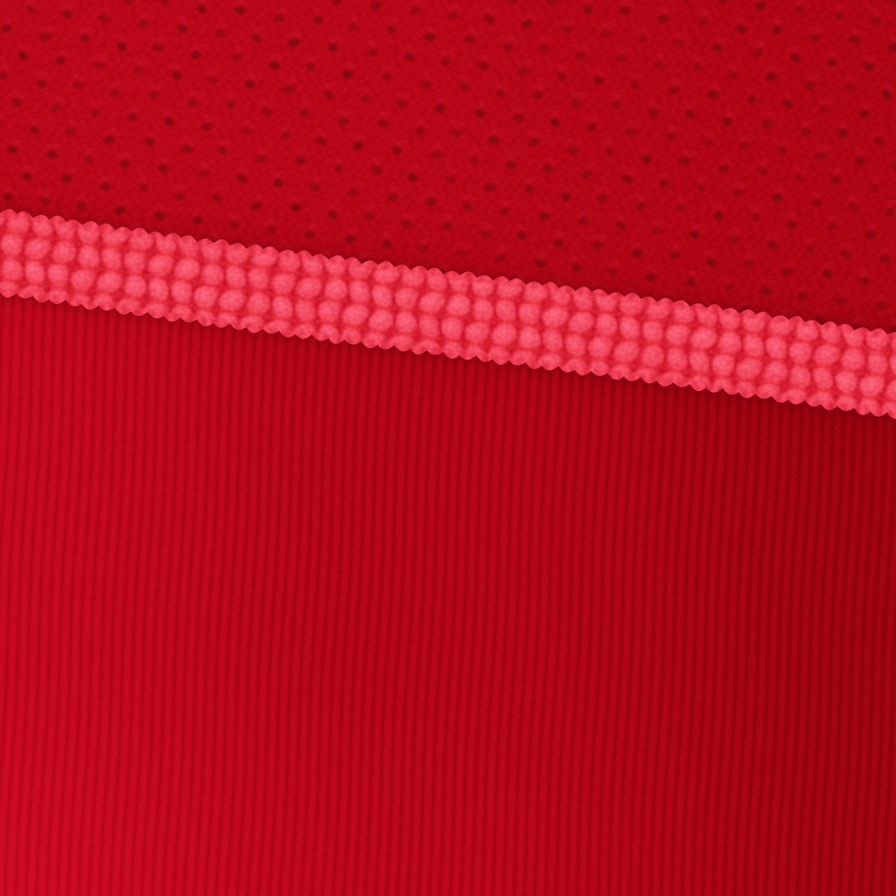
Write a WebGL 2 fragment shader that draws this texture.

```glsl
#version 300 es
precision highp float;
// Red sportswear: perforated mesh above a coral overlock seam, ribbed knit below.

uniform vec2 u_resolution;
out vec4 fragColor;

const float SEAM_Y = 0.719;        // seam centre at the left edge
const float SEAM_SLOPE = -0.138;
const float SEAM_HALF = 0.046;
const float STITCH_PITCH = 0.0275;
const float RIB_PITCH = 0.0118;
const float RIB_LEAN = 0.05;
const vec2 MESH_CELL = vec2(0.043, 0.0265);

const vec3 DEEP_RED = vec3(0.56, 0.010, 0.045);
const vec3 MID_RED = vec3(0.70, 0.020, 0.085);
const vec3 BRIGHT_RED = vec3(0.81, 0.045, 0.145);
const vec3 THREAD_GAP = vec3(0.81, 0.085, 0.165);
const vec3 THREAD = vec3(0.94, 0.265, 0.355);
const vec3 THREAD_LIGHT = vec3(0.985, 0.41, 0.50);

float hash(vec2 p) {
    p = fract(p * vec2(0.1031, 0.1137));
    p += dot(p, p.yx + 33.33);
    return fract((p.x + p.y) * p.x * 43.7);
}

// Distance to the nearest scattered point, for fuzzy fibres.
float cellular(vec2 p) {
    vec2 id = floor(p), f = fract(p);
    float nearest = 1.0;
    for (int j = -1; j <= 1; j++)
        for (int i = -1; i <= 1; i++) {
            vec2 o = vec2(i, j), c = id + o + 50.0;
            nearest = min(nearest, length(o + vec2(hash(c), hash(c + 17.3)) - f));
        }
    return nearest;
}

vec3 redRamp(float t) {
    return t < 0.5 ? mix(DEEP_RED, MID_RED, max(t, 0.0) * 2.0)
                   : mix(MID_RED, BRIGHT_RED, min(t, 1.0) * 2.0 - 1.0);
}

// Staggered pinholes with soft raised loops between them.
vec3 meshFabric(vec2 uv) {
    vec2 p = vec2(uv.x - 0.12 * uv.y, uv.y + 0.125 * uv.x);
    p += 0.0018 * vec2(sin(p.y * 90.0 + p.x * 31.0), sin(p.x * 73.0));
    vec2 g = p / MESH_CELL;
    float row = floor(g.y);
    g.x += 0.5 * mod(row, 2.0);
    vec2 d = (fract(g) - 0.5) * MESH_CELL;
    float depth = 0.5 + 0.5 * hash(vec2(floor(g.x), row) + 40.0);
    float hole = 1.0 - smoothstep(0.002, 0.0075, length(d * vec2(0.85, 1.0)));
    float lip = exp(-dot(d - vec2(0.0, 0.009), d - vec2(0.0, 0.009)) / 0.00004);
    float knit = sin(p.x * 530.0 + 2.0 * sin(p.y * 240.0)) * sin(p.y * 620.0);
    float fibre = cellular(uv * vec2(120.0, 150.0)) - 0.5;

    float light = 0.55 - 0.13 * smoothstep(0.45, 1.0, uv.x);
    light += 0.07 * exp(-pow((uv.x - 0.12) / 0.25, 2.0));
    light -= 0.13 * exp(-max(uv.y - SEAM_Y - SEAM_SLOPE * uv.x - SEAM_HALF, 0.0) / 0.035);
    light += 0.10 * knit - 0.20 * fibre + 0.13 * lip;
    vec3 col = redRamp(light) + vec3(0.0, 0.012, 0.018) * lip;
    return mix(col, vec3(0.43, 0.035, 0.055), 0.68 * hole * depth);
}

// Near-vertical ribs crossed by fine knit rows.
vec3 ribFabric(vec2 uv) {
    float across = (uv.x - RIB_LEAN * uv.y) / RIB_PITCH;
    across += 0.10 * sin(uv.y * 21.0 + uv.x * 8.0);
    float rib = cos(6.2832 * across);
    float groove = pow(0.5 - 0.5 * rib, 3.0);
    float rows = sin(uv.y * 760.0 + 3.1416 * floor(across));
    float fibre = cellular(uv * vec2(170.0, 130.0)) - 0.5;
    float below = max(SEAM_Y + SEAM_SLOPE * uv.x - SEAM_HALF - uv.y, 0.0);

    float light = 0.76 - 0.25 * smoothstep(0.0, 0.45, uv.x) - 0.32 * smoothstep(0.5, 1.0, uv.x);
    light += 0.16 * (1.0 - smoothstep(0.0, 0.3, uv.y)) * (1.0 - 0.8 * uv.x);
    light -= 0.15 * exp(-below / 0.025);
    light += 0.10 * rib - 0.16 * groove + 0.045 * rows * (1.0 - groove) - 0.09 * fibre;
    return redRamp(light);
}

// Rows of plump thread beads; v runs from -1 to 1 across the seam.
vec3 seamThread(vec2 uv, float s, float v) {
    float u = s / STITCH_PITCH + 0.10 * sin(v * 5.0 + s * 43.0);
    float column = floor(u);
    float x = fract(u) - 0.5;
    float wobble = 0.06 * (hash(vec2(column + 60.0, 9.0)) - 0.5);
    float y = (v + 0.06 + wobble) / 0.58;
    float beadY = fract(y) - 0.5;
    float bead = 1.0 - smoothstep(0.30, 0.53, length(vec2(x * 0.95, beadY * 0.83)));
    float shine = exp(-dot(vec2(x + 0.08, beadY - 0.08), vec2(x + 0.08, beadY - 0.08)) * 13.0);
    float cross = exp(-pow(beadY < 0.0 ? beadY + 0.5 : beadY - 0.5, 2.0) * 90.0);
    float fibre = cellular(uv * vec2(180.0, 210.0)) - 0.5;
    float tone = hash(vec2(column, floor(y)) + 80.0) - 0.5;

    vec3 col = mix(THREAD_GAP, THREAD, bead);
    col = mix(col, THREAD_LIGHT, clamp(0.65 * shine + 0.3 * tone, 0.0, 0.8) * bead);
    col = mix(col, vec3(0.96, 0.21, 0.25), 0.45 * cross * (1.0 - abs(x)));
    float edge = smoothstep(0.76, 0.94, abs(v));
    col = mix(col, vec3(0.92, 0.21, 0.30) + 0.05 * sin(u * 12.566), 0.75 * edge);
    return col - vec3(0.06, 0.09, 0.09) * fibre;
}

void main() {
    vec2 uv = gl_FragCoord.xy / u_resolution;
    float pixel = 1.0 / min(u_resolution.x, u_resolution.y);
    float offset = uv.y - SEAM_Y - SEAM_SLOPE * uv.x;
    offset += 0.0018 * sin(uv.x * 6.2832);
    float s = uv.x + SEAM_SLOPE * offset;

    // Scalloped loops along both borders.
    float loops = abs(sin(3.1416 * s / STITCH_PITCH * 1.5 + sign(offset)));
    float border = SEAM_HALF - 0.002 + 0.005 * loops + 0.001 * sin(s * 137.0);
    vec3 col = mix(ribFabric(uv), meshFabric(uv), smoothstep(-pixel, pixel, offset));

    // Contact shadow, then the seam itself.
    float outside = abs(offset) - border;
    col *= 1.0 - 0.16 * exp(-max(outside, 0.0) / 0.006);
    vec3 thread = seamThread(uv, s, offset / SEAM_HALF);
    col = mix(col, thread, 1.0 - smoothstep(-pixel, pixel, outside));
    fragColor = vec4(clamp(col, 0.0, 1.0), 1.0);
}
```
